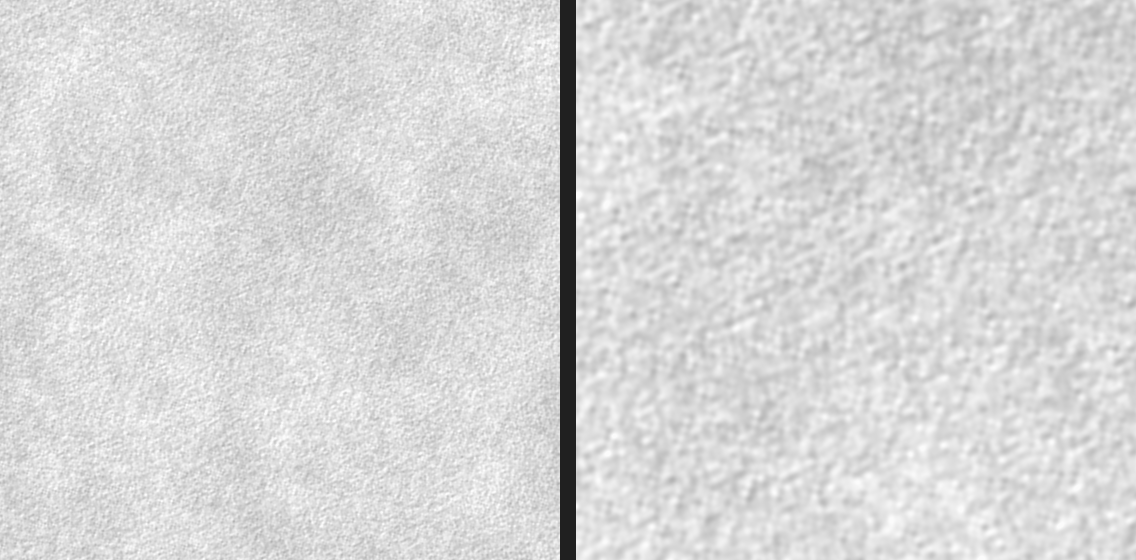
Left, the full canvas; right, a detail of the centre.
Write a three.js fragment shader that draws this texture.

```glsl
// Pale grey felted paper: patchy mottling under a fine, softly side-lit fibre grain.
varying vec2 vUv;

const vec3 PAPER_COLOR = vec3(0.863);
const float CLOUD_SCALE = 7.0;      // largest patches across the canvas
const float CLOUD_GAIN = 0.86;      // strength kept by each finer octave
const float CLOUD_CONTRAST = 0.057;
const int CLOUD_OCTAVES = 5;
const float GRAIN_SCALE = 170.0;    // fibre tufts across the canvas
const float FINE_RATIO = 1.5;       // finer fibres relative to the tufts
const float FINE_WEIGHT = 0.8;
const float RELIEF_CONTRAST = 0.105;
const float SPECKLE_CONTRAST = 0.085;
const vec2 LIGHT_STEP = vec2(-0.0013, 0.0014); // towards the light, upper left
const float BRIGHTEST = 0.985;

float hash(vec2 p) {
  return fract(sin(dot(p, vec2(127.1, 311.7))) * 43758.5453);
}

// Smooth value noise centred on zero
float noise(vec2 p) {
  vec2 cell = floor(p);
  vec2 f = fract(p);
  f = f * f * (3.0 - 2.0 * f);
  float low = mix(hash(cell), hash(cell + vec2(1.0, 0.0)), f.x);
  float high = mix(hash(cell + vec2(0.0, 1.0)), hash(cell + vec2(1.0, 1.0)), f.x);
  return mix(low, high, f.y) - 0.5;
}

vec2 rotate(vec2 p, float angle) {
  float c = cos(angle);
  float s = sin(angle);
  return vec2(c * p.x - s * p.y, s * p.x + c * p.y);
}

// Patchy mottling, each octave turned to hide the lattice
float clouds(vec2 p) {
  float sum = 0.0;
  float weight = 1.0;
  p *= CLOUD_SCALE;
  for (int i = 0; i < CLOUD_OCTAVES; i++) {
    sum += weight * noise(p);
    p = rotate(p, 0.65) * 2.03 + 17.3;
    weight *= CLOUD_GAIN;
  }
  return sum;
}

// Height of the matted fibres
float fibreHeight(vec2 p) {
  vec2 q = p * GRAIN_SCALE;
  float tufts = noise(rotate(q, 0.4) + 31.7);
  float fibres = noise(rotate(q * FINE_RATIO, 1.1) + 73.1);
  return tufts + FINE_WEIGHT * fibres;
}

void main() {
  // Side lighting: slope of the fibre surface along the light direction
  float relief = fibreHeight(vUv - LIGHT_STEP) - fibreHeight(vUv + LIGHT_STEP);

  // Hollows between the fibres stay darker whatever their direction
  float speckle = fibreHeight(vUv);

  float shade = CLOUD_CONTRAST * clouds(vUv)
              + RELIEF_CONTRAST * relief
              + SPECKLE_CONTRAST * speckle;
  gl_FragColor = vec4(min(PAPER_COLOR + shade, vec3(BRIGHTEST)), 1.0);
}
```
